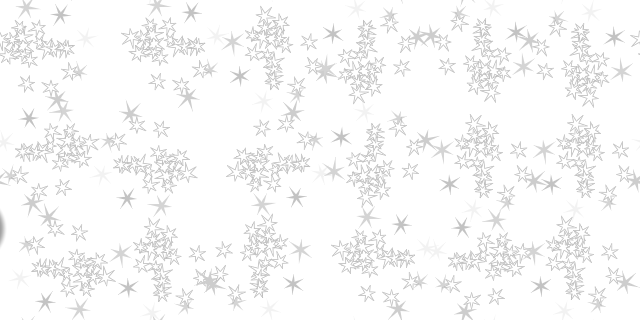
A WebGL 1 fragment shader for this pattern:

```glsl
precision highp float;

// Six by three clusters of overlapping outlined stars on white, each ringed by
// a few solid grey stars. One motif, placed by arc and spiral formulas, is
// turned, mirrored and shifted from cell to cell; a soft blot sits at the left.

uniform vec2 u_resolution;

// Lengths are in cells unless noted; a cell is a third of the canvas height.
const vec2 GRID = vec2(6.0, 3.0);
const float PI = 3.14159265;
const float GOLDEN_ANGLE = 2.39996;

const int STAR_COUNT = 23;
const float SOLID_COUNT = 5.0;
const float DENSE_COUNT = 15.0;
const float POINTS = 6.0;
const float SOLID_VALLEY = 0.24;     // valley radius over tip radius
const float OUTLINE_VALLEY = 0.31;
const float HALF_LINE = 0.0036;

const float RING_RADIUS = 0.42;
const float RING_START = 1.87;
const float RING_STEP = 0.77;
const vec2 DENSE_CENTRE = vec2(-0.06, 0.09);
const vec2 DENSE_SIZE = vec2(0.33, 0.21);
const float REACH = 0.66;            // motif radius including star tips
const vec2 SHIFT = vec2(0.24, 0.08); // full range of cell offsets

const float WHITE = 1.0;
const float LINE_TONE = 0.73;
const float SOLID_DARK = 0.75;
const float SOLID_LIGHT = 0.86;
const float SOLID_PALE = 0.95;

const vec2 BLOT_CENTRE = vec2(-0.09, 0.285); // in canvas heights
const float BLOT_RADIUS = 0.114;

float hash(float n) {
    n = fract((n + 1.7) * 0.1031);
    n *= n + 33.33;
    n *= n + n;
    return fract(n);
}

vec2 polar(float angle, float radius) {
    return radius * vec2(cos(angle), sin(angle));
}

vec2 rotate(vec2 p, float angle) {
    float c = cos(angle), s = sin(angle);
    return vec2(c * p.x - s * p.y, s * p.x + c * p.y);
}

// Signed distance to a star whose arms differ a little in length
float starDistance(vec2 p, float radius, float valley, float seed) {
    float sector = 2.0 * PI / POINTS;
    float turn = (atan(p.y, p.x) + PI) / sector;
    float arm = mod(floor(turn), POINTS);
    p = polar((fract(turn) - 0.5) * sector, length(p));
    p.y = abs(p.y);
    vec2 tip = vec2(radius * mix(0.8, 1.18, hash(seed + arm * 5.3)), 0.0);
    vec2 edge = polar(0.5 * sector, radius * valley) - tip;
    vec2 q = p - tip;
    float along = clamp(dot(q, edge) / dot(edge, edge), 0.0, 1.0);
    return length(q - edge * along) * sign(q.x * edge.y - q.y * edge.x);
}

// Solid stars on an arc, then a dense spiral, then a loose lower arc
vec2 starPlace(float i) {
    if (i < SOLID_COUNT) {
        float radius = RING_RADIUS + 0.08 * (hash(i * 3.1) - 0.5);
        return polar(RING_START - i * RING_STEP, radius);
    }
    float k = i - SOLID_COUNT;
    if (k < DENSE_COUNT) {
        float radius = sqrt((k + 0.5) / DENSE_COUNT);
        float angle = k * GOLDEN_ANGLE + 1.6 * hash(i * 7.9);
        return DENSE_CENTRE + DENSE_SIZE * polar(angle, radius);
    }
    k -= DENSE_COUNT;
    return polar(-2.0 + 0.73 * k, mix(0.22, 0.34, hash(i * 4.7)));
}

float coverage(float d, float pixel) {
    return clamp(0.5 - d / pixel, 0.0, 1.0);
}

float drawMotif(float tone, vec2 p, float pixel) {
    for (int n = 0; n < STAR_COUNT; n++) {
        float i = float(n);
        float seed = i * 11.3;
        bool solid = i < SOLID_COUNT;
        float size = hash(seed + 2.0);
        float radius = solid ? mix(0.09, 0.125, size) : mix(0.07, 0.115, size);
        float valley = solid ? SOLID_VALLEY : OUTLINE_VALLEY;
        vec2 q = rotate(p - starPlace(i), 2.0 * PI * hash(seed + 4.0));
        float d = starDistance(q, radius, valley, seed);
        float fill = mix(SOLID_DARK, SOLID_LIGHT, hash(seed + 6.0));
        if (i == 2.0) fill = SOLID_PALE;
        float edge = solid ? d : d - HALF_LINE;
        tone = mix(tone, solid ? fill : LINE_TONE, coverage(edge, pixel));
        if (!solid) tone = mix(tone, WHITE, coverage(d + HALF_LINE, pixel));
    }
    return tone;
}

void main() {
    vec2 uv = gl_FragCoord.xy / u_resolution;
    vec2 p = uv * GRID;
    float pixel = GRID.y / u_resolution.y;
    float tone = WHITE;
    // Neighbouring cells too, since clusters spill over their borders
    for (int y = -1; y <= 1; y++) {
        for (int x = -1; x <= 1; x++) {
            vec2 cell = floor(p) + vec2(float(x), float(y));
            float id = dot(mod(cell, GRID), vec2(13.7, 91.3));
            vec2 shift = SHIFT * (vec2(hash(id), hash(id + 3.0)) - 0.5);
            vec2 q = p - cell - 0.5 - shift;
            if (dot(q, q) > REACH * REACH) continue;
            q = rotate(q, 0.5 * PI * floor(4.0 * hash(id + 5.0)));
            if (hash(id + 8.0) > 0.5) q.x = -q.x;
            tone = drawMotif(tone, q, pixel);
        }
    }
    // Soft blot on the left edge
    vec2 blot = uv * vec2(GRID.x / GRID.y, 1.0) - BLOT_CENTRE;
    tone *= mix(0.62, 1.0, smoothstep(0.78, 1.0, length(blot) / BLOT_RADIUS));
    gl_FragColor = vec4(vec3(tone), 1.0);
}
```
